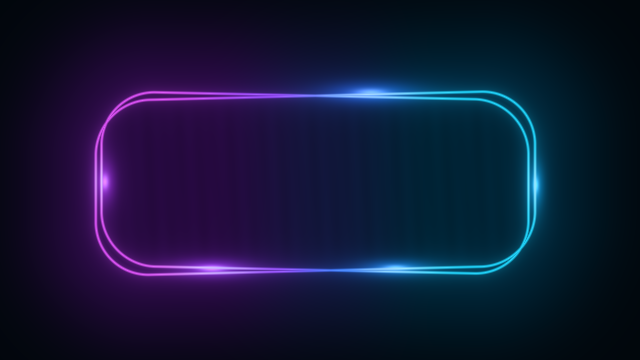
Give the GLSL for this background, as a Shadertoy shader.

```glsl
float roundBox(vec2 p, vec2 halfSize, float radius) {
    vec2 q = abs(p) - halfSize + radius;
    return length(max(q, 0.0)) + min(max(q.x, q.y), 0.0) - radius;
}

// Rounded frame whose long sides lean by a slope
float frame(vec2 p, vec2 centre, vec2 halfSize, float slope) {
    p -= centre;
    p.y -= slope * p.x;
    return roundBox(p, halfSize, 0.15);
}

// Violet on the left, through blue, to cyan on the right
vec3 neon(float x) {
    vec3 pink = vec3(0.80, 0.27, 0.90);
    vec3 violet = vec3(0.56, 0.26, 0.95);
    vec3 blue = vec3(0.18, 0.45, 0.96);
    vec3 cyan = vec3(0.08, 0.77, 0.92);
    vec3 c = mix(pink, violet, smoothstep(-0.45, -0.12, x));
    c = mix(c, blue, smoothstep(-0.14, 0.08, x));
    return mix(c, cyan, smoothstep(0.06, 0.34, x));
}

vec3 backdrop(vec2 p, float d) {
    vec3 plum = vec3(0.145, 0.035, 0.245);
    vec3 navy = vec3(0.065, 0.085, 0.225);
    vec3 teal = vec3(0.0, 0.135, 0.205);
    vec3 c = mix(plum, navy, smoothstep(-0.32, 0.04, p.x));
    c = mix(c, teal, smoothstep(0.0, 0.32, p.x));

    // Faint vertical streaks
    float streak = sin(p.x * 83.0) + sin(p.x * 137.0 + 2.0 * sin(p.y * 5.0));
    c *= 1.0 + 0.02 * streak * smoothstep(0.02, -0.1, d);

    float outside = max(d, 0.0);
    return mix(vec3(0.003, 0.025, 0.045), c, exp(-24.0 * outside * outside));
}

void mainImage(out vec4 fragColor, in vec2 fragCoord) {
    vec2 p = (fragCoord - 0.5 * iResolution.xy) / iResolution.y;
    float pixel = 1.0 / iResolution.y;

    float wide = frame(p, vec2(-0.0127, -0.009), vec2(0.610, 0.243), 0.0245);
    float narrow = frame(p, vec2(-0.0139, -0.008), vec2(0.593, 0.242), -0.0215);
    float nearest = min(abs(wide), abs(narrow));
    vec3 tint = neon(p.x);

    // Dark field and soft halo of the tubes
    vec3 color = backdrop(p, min(wide, narrow));
    color += tint * (0.16 * exp(-nearest * 75.0) + 0.06 * exp(-nearest * 22.0));

    // Flares: centre in xy, radii in zw
    vec4 flares[5] = vec4[5](
        vec4(0.141, 0.243, 0.150, 0.036),
        vec4(-0.597, -0.005, 0.034, 0.070),
        vec4(0.600, -0.014, 0.026, 0.075),
        vec4(-0.300, -0.246, 0.120, 0.030),
        vec4(0.210, -0.244, 0.110, 0.026));
    float heat = 0.0;
    for (int i = 0; i < 5; i++) {
        vec2 q = (p - flares[i].xy) / flares[i].zw;
        float r2 = dot(q, q);
        vec3 glow = neon(flares[i].x) * vec3(0.8, 0.8, 1.0);
        color += glow * (0.42 * exp(-1.6 * r2) + 0.10 * exp(-0.35 * r2));
        color += 0.35 * exp(-12.0 * r2);
        heat += exp(-1.1 * r2);
    }

    // Bright tubes, whitened near the flares
    float tube = 1.0 - smoothstep(0.0035 - pixel, 0.0035 + pixel, nearest);
    vec3 tubeColor = mix(tint, vec3(0.80, 0.92, 1.0), min(0.65 * heat, 0.85));
    tubeColor += 0.10 * exp(-nearest * 900.0);
    color = mix(color, tubeColor, 0.95 * tube);

    fragColor = vec4(clamp(color, 0.0, 1.0), 1.0);
}
```
